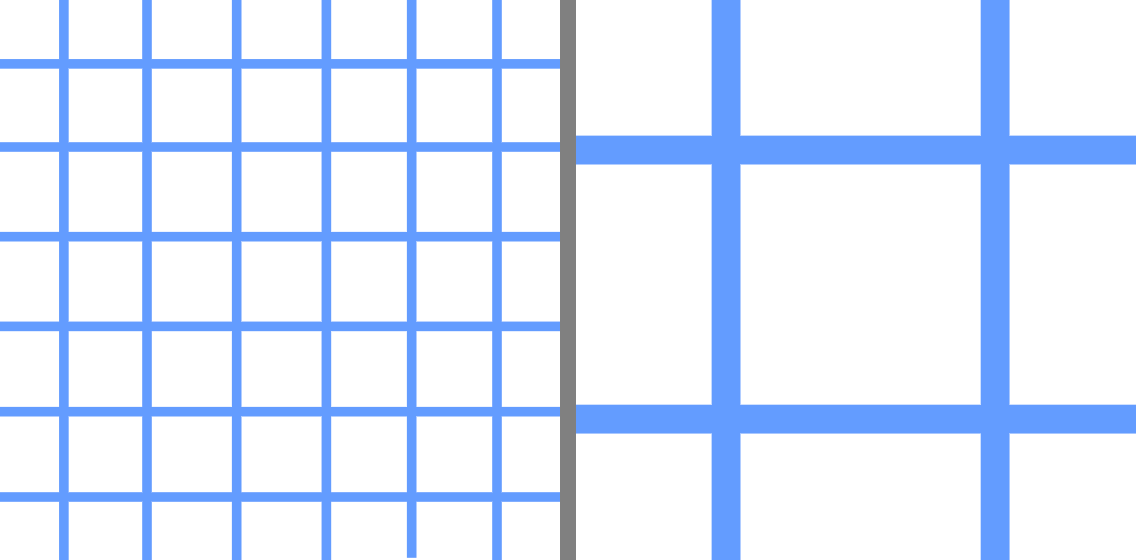
Left: the whole. Right: its middle third, enlarged.
A Shadertoy shader for this pattern:

```glsl
// Blue grid of six lines each way on white, with slightly uneven spacing.

const vec3 PAPER_COLOR = vec3(1.0);
const vec3 LINE_COLOR = vec3(0.39, 0.61, 1.0);

// Lengths are in 1/256 of the canvas, measured from the top left.
const float CANVAS_UNITS = 256.0;
const int LINE_COUNT = 6;
const float LINE_WIDTH = 4.4;
const float FIRST_LINE = 29.2;
const float PITCH = 39.0;
const float FIRST_GAP_LOSS = 1.0;   // narrowing of the first gap
const float MIDDLE_GAP_GAIN = 2.0;  // widening of the second and third gaps
const int SHORT_LINE = 4;           // vertical line that stops early
const float SHORT_LINE_END = 255.0;

// Centre of a line, with the uneven gaps folded in.
float lineCenter(int index) {
    float i = float(index);
    return FIRST_LINE + PITCH * i
         - FIRST_GAP_LOSS * step(1.0, i)
         + MIDDLE_GAP_GAIN * clamp(i - 1.0, 0.0, 2.0);
}

// Antialiased coverage of a signed distance, negative inside.
float coverage(float dist, float pixelSize) {
    return clamp(0.5 - dist / pixelSize, 0.0, 1.0);
}

void mainImage(out vec4 fragColor, in vec2 fragCoord) {
    vec2 p = fragCoord / iResolution.xy;
    p = vec2(p.x, 1.0 - p.y) * CANVAS_UNITS;
    vec2 pixelSize = CANVAS_UNITS / iResolution.xy;

    float ink = 0.0;
    for (int i = 0; i < LINE_COUNT; i++) {
        vec2 dist = abs(p - lineCenter(i)) - 0.5 * LINE_WIDTH;
        float vertical = coverage(dist.x, pixelSize.x);
        float horizontal = coverage(dist.y, pixelSize.y);

        // Cut the foot of the short line.
        if (i == SHORT_LINE) {
            vertical *= coverage(p.y - SHORT_LINE_END, pixelSize.y);
        }
        ink = max(ink, max(vertical, horizontal));
    }

    fragColor = vec4(mix(PAPER_COLOR, LINE_COLOR, ink), 1.0);
}
```
